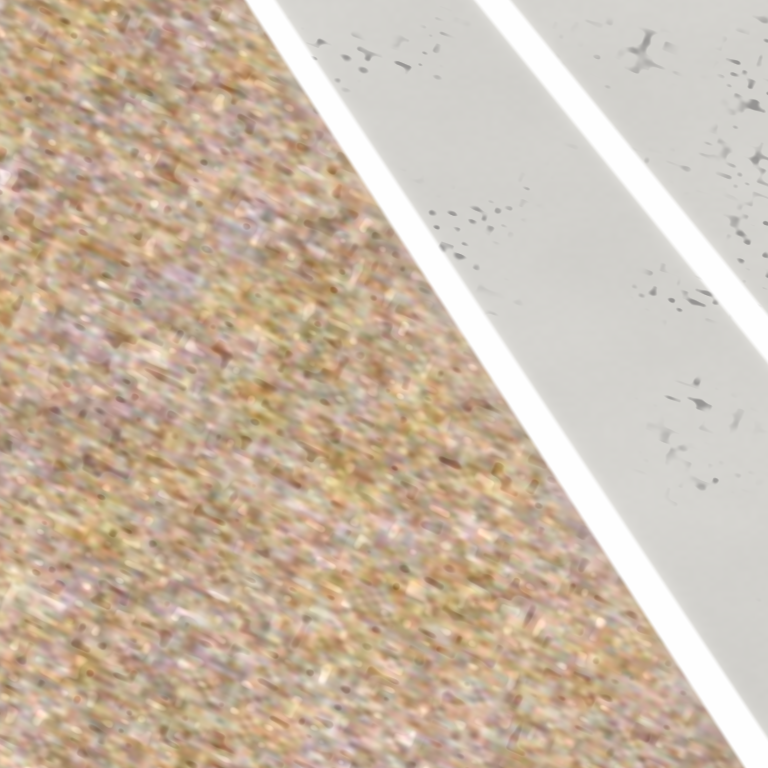
This texture is drawn by a three.js fragment shader. Its source:

```glsl
// Tan gravel beside pale concrete, divided by two slanting white lines.
varying vec2 vUv;

float hash(vec2 p) {
  vec3 q = fract(vec3(p.xyx) * 0.1031);
  q += dot(q, q.yzx + 33.33);
  return fract((q.x + q.y) * q.z);
}

float noise(vec2 p) {
  vec2 i = floor(p), f = fract(p);
  f = f * f * (3.0 - 2.0 * f);
  return mix(mix(hash(i), hash(i + vec2(1.0, 0.0)), f.x),
             mix(hash(i + vec2(0.0, 1.0)), hash(i + vec2(1.0, 1.0)), f.x), f.y);
}

float fbm(vec2 p) {
  float sum = 0.0, amp = 0.5;
  for (int i = 0; i < 4; i++) {
    sum += amp * noise(p);
    p = mat2(1.6, 1.2, -1.2, 1.6) * p + 17.3;
    amp *= 0.5;
  }
  return sum / 0.9375;
}

// Coordinates stretched along a direction that falls to the right
vec2 slanted(vec2 p, float angle) {
  float c = cos(angle), s = sin(angle);
  return vec2(c * p.x - s * p.y, s * p.x + c * p.y) + 3.0;
}

vec3 gravel(vec2 p) {
  vec2 g = slanted(p, 0.45);
  float coarse = noise(g * vec2(52.0, 88.0)) - 0.5;
  float fine = noise(g * vec2(95.0, 150.0) + 40.0) - 0.5;
  float patches = fbm(p * vec2(7.0, 9.0) + 5.0) - 0.5;
  float warmth = noise(g * vec2(60.0, 95.0) + 91.0) - 0.5;
  float rose = noise(g * vec2(72.0, 105.0) + 153.0) - 0.5;
  float ochre = fbm(p * vec2(9.0, 13.0) + 60.0) - 0.5;

  vec3 col = vec3(0.765, 0.665, 0.562);
  col += vec3(0.19, 0.21, 0.22) * coarse + 0.17 * fine + 0.15 * patches;
  col += vec3(0.05, -0.03, -0.16) * warmth;
  col += vec3(0.05, -0.07, 0.01) * rose;
  col += vec3(0.04, 0.01, -0.20) * ochre;

  // Scattered pale stones and dark gaps
  float stones = noise(g * vec2(58.0, 80.0) + 211.0);
  col += 0.11 * smoothstep(0.72, 0.95, stones);
  col -= vec3(0.11, 0.13, 0.13) * smoothstep(0.25, 0.05, stones);
  return col;
}

vec3 concrete(vec2 p) {
  float cloud = fbm(p * vec2(5.0, 9.0) + 12.0) - 0.5;
  float grain = noise(p * vec2(110.0, 150.0)) - 0.5;
  vec3 col = vec3(0.828, 0.822, 0.805) + 0.035 * cloud + 0.008 * grain;

  // Small dark pits gathered in loose clusters
  vec2 s = slanted(p, 0.35);
  float cluster = smoothstep(0.48, 0.72, fbm(p * vec2(9.0, 13.0) + 31.0));
  float pits = smoothstep(0.68, 0.94, noise(s * vec2(75.0, 125.0) + 70.0));
  return col - vec3(0.24, 0.24, 0.23) * pits * cluster;
}

// Soft coverage between a left and a right edge
float band(float x, float left, float right) {
  return smoothstep(left - 0.004, left + 0.004, x)
       * (1.0 - smoothstep(right - 0.004, right + 0.004, x));
}

void main() {
  float x = vUv.x, drop = 1.0 - vUv.y;

  // Line edges, widening slightly toward the bottom
  float left1 = 0.319 + 0.651 * drop;
  float right1 = 0.358 + 0.667 * drop;
  float left2 = 0.618 + 0.809 * drop;
  float right2 = 0.664 + 0.819 * drop;

  // Gravel softens and pales beside the line
  vec3 ground = gravel(vUv);
  float rim = exp(-max(left1 - x, 0.0) / 0.022);
  ground = mix(ground, vec3(0.80, 0.74, 0.69), 0.5 * rim);

  // Faint light spill onto the concrete
  vec3 slab = concrete(vUv);
  float gap = min(abs(x - right1), min(abs(x - left2), abs(x - right2)));
  slab += 0.06 * exp(-gap / 0.007);

  vec3 col = mix(ground, slab, step(0.5 * (left1 + right1), x));
  float paint = max(band(x, left1, right1), band(x, left2, right2));
  col = mix(col, vec3(0.996), paint);
  gl_FragColor = vec4(clamp(col, 0.0, 1.0), 1.0);
}
```
